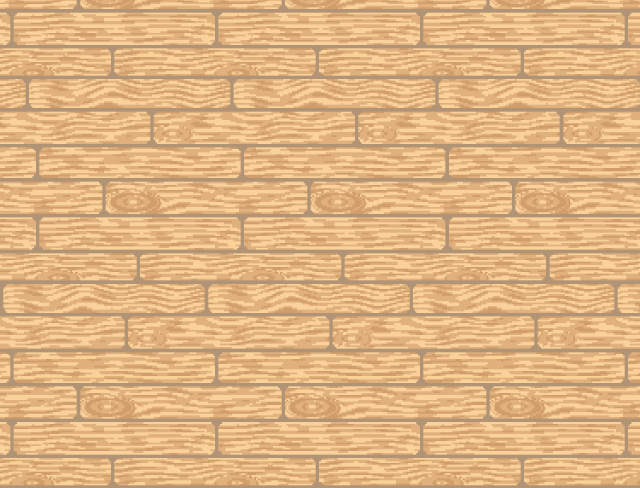
Reproduce this texture procedurally as a WebGL 2 fragment shader.

```glsl
#version 300 es
precision highp float;
// Staggered wooden planks in blocky cells, with wavy grain, knots and grey seams.

uniform vec2 u_resolution;
out vec4 fragColor;

const float TAU = 6.2831853;
const float CELLS_ACROSS = 375.0;   // blocky cells over the canvas width
const float PLANK_LENGTH = 120.0;   // all lengths below are in cells
const float BAND_HEIGHT = 120.0;    // six courses make one band
const float FIRST_SEAM = 6.35;      // depth of the first seam below the top
const float BAND_SHIFT = 15.0;      // sideways shift of every second band
const float GRAIN_SPACING = 3.6;
const int SAMPLES = 3;

const vec3 LIGHT_WOOD = vec3(0.98, 0.82, 0.60);
const vec3 MID_WOOD = vec3(0.88, 0.69, 0.49);
const vec3 DARK_WOOD = vec3(0.82, 0.62, 0.42);
const vec3 SEAM_GREY = vec3(0.69, 0.58, 0.46);

// Per course: seam depth, joint position, waviness, knot (centre, radii)
const float SEAM[7] = float[7](0.0, 21.0, 39.0, 58.0, 79.0, 99.0, 120.0);
const float JOINT[6] = float[6](7.0, 66.0, 16.0, 89.0, 22.0, 61.0);
const float WAVE[6] = float[6](3.0, 4.5, 9.0, 8.0, 2.5, 4.5);
const vec4 NO_KNOT = vec4(-200.0, 0.0, 1.0, 1.0);
const vec4 KNOT[6] = vec4[6](
  NO_KNOT, vec4(73.0, 15.5, 12.0, 4.5),
  NO_KNOT, vec4(12.0, 14.0, 11.0, 4.5),
  NO_KNOT, vec4(17.0, 13.0, 15.0, 6.0));

vec2 gradient(vec2 corner) {
  float angle = TAU * fract(sin(dot(corner, vec2(127.1, 311.7))) * 43758.5);
  return vec2(cos(angle), sin(angle));
}

float gradientNoise(vec2 p) {
  vec2 i = floor(p), f = p - i;
  vec2 w = f * f * f * (f * (f * 6.0 - 15.0) + 10.0);
  vec2 e = vec2(1.0, 0.0);
  float near = mix(dot(gradient(i), f), dot(gradient(i + e), f - e), w.x);
  float far = mix(dot(gradient(i + e.yx), f - e.yx),
                  dot(gradient(i + e.xx), f - e.xx), w.x);
  return mix(near, far, w.y);
}

// Straight seams with a small flare where they meet
bool isSeam(vec2 p, vec2 size) {
  vec2 edge = min(p, size - p) - 1.0;
  return min(edge.x, edge.y) < 0.0 || edge.x + edge.y < 2.2;
}

// Three wood tones from streaks that bend around the knot
vec3 woodColor(vec2 p, float wave, vec4 knot, float seed) {
  vec2 fromKnot = p - knot.xy;
  float d = length(fromKnot / knot.zw);
  float outside = smoothstep(0.75, 1.25, d);

  float sway = wave * gradientNoise(vec2(p.x / 30.0, p.y / 26.0) + seed);
  float bent = fromKnot.y * (1.0 - 0.7 * exp(-0.4 * d * d)) + sway;
  float grain = mix(d * knot.w * 1.4, bent, outside);

  float streak = gradientNoise(vec2(p.x / 14.0, grain / 2.4) + seed * 1.7);
  float tone = 0.35 * sin(TAU * grain / GRAIN_SPACING)
             + streak * mix(0.6, 1.0, outside)
             - 0.2 * (1.0 - outside);
  if (tone > 0.10) return LIGHT_WOOD;
  return tone < -0.32 ? DARK_WOOD : MID_WOOD;
}

vec3 floorColor(vec2 p) {
  vec2 cell = floor(p) + 0.5;
  float band = floor(cell.y / BAND_HEIGHT);
  float depth = cell.y - band * BAND_HEIGHT;

  // Find the course that holds this cell
  int course = 0;
  for (int i = 1; i < 6; i++) {
    if (depth > SEAM[i]) course = i;
  }
  float side = course < 2 ? 1.0 : -1.0;
  float joint = JOINT[course] + side * BAND_SHIFT * mod(band, 2.0);

  vec2 size = vec2(PLANK_LENGTH, SEAM[course + 1] - SEAM[course]);
  vec2 local = vec2(mod(cell.x - joint, PLANK_LENGTH), depth - SEAM[course]);
  if (isSeam(local, size)) return SEAM_GREY;
  return woodColor(local, WAVE[course], KNOT[course], 7.3 * float(course + 1));
}

void main() {
  // Average a small grid of samples to smooth the cell edges
  float scale = CELLS_ACROSS / u_resolution.x;
  vec3 sum = vec3(0.0);
  for (int j = 0; j < SAMPLES; j++) {
    for (int i = 0; i < SAMPLES; i++) {
      vec2 offset = (vec2(i, j) + 0.5) / float(SAMPLES) - 0.5;
      vec2 point = gl_FragCoord.xy + offset;
      vec2 p = vec2(point.x, u_resolution.y - point.y) * scale;
      sum += floorColor(p - vec2(0.0, FIRST_SEAM));
    }
  }
  fragColor = vec4(sum / float(SAMPLES * SAMPLES), 1.0);
}
```
